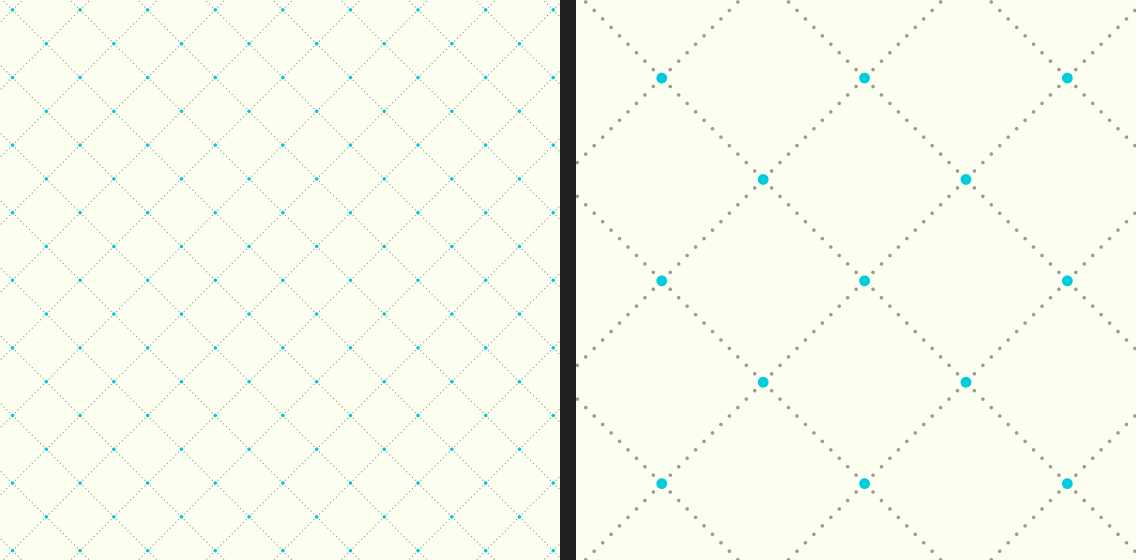
Left: the whole. Right: its middle third, enlarged.
Give the GLSL for this pattern, as a WebGL 1 fragment shader.

```glsl
precision highp float;
// Diagonal lattice of fine grey dotted lines with cyan dots at the crossings, on ivory.

uniform vec2 u_resolution;

// Signed offset to the nearest multiple of a step.
vec2 nearestOffset(vec2 p, vec2 stepSize) {
  return (fract(p / stepSize + 0.5) - 0.5) * stepSize;
}

// Antialiased coverage of a disc.
float disc(float dist, float radius, float pixel) {
  return clamp((radius - dist) / pixel + 0.5, 0.0, 1.0);
}

void main() {
  float pixel = 1.0 / min(u_resolution.x, u_resolution.y);
  vec2 uv = gl_FragCoord.xy * pixel;

  // Rotated lattice: crossings sit on whole numbers.
  float period = 0.1207;
  vec2 p = (uv - vec2(0.0223, 0.0167)) / period;
  vec2 lattice = vec2(p.x + p.y, p.x - p.y);
  float edge = period * 0.70711;

  // Twelve bead steps along each edge, in both directions.
  float beadStep = 1.0 / 12.0;
  float rising = length(nearestOffset(lattice, vec2(beadStep, 1.0))) * edge;
  float falling = length(nearestOffset(lattice, vec2(1.0, beadStep))) * edge;
  float bead = disc(min(rising, falling), 0.00105, pixel);

  float node = disc(length(nearestOffset(lattice, vec2(1.0))) * edge, 0.0032, pixel);

  vec3 color = vec3(0.99, 1.0, 0.94);
  color = mix(color, vec3(0.61, 0.60, 0.62), bead);
  color = mix(color, vec3(0.0, 0.80, 0.86), node);
  gl_FragColor = vec4(color, 1.0);
}
```
